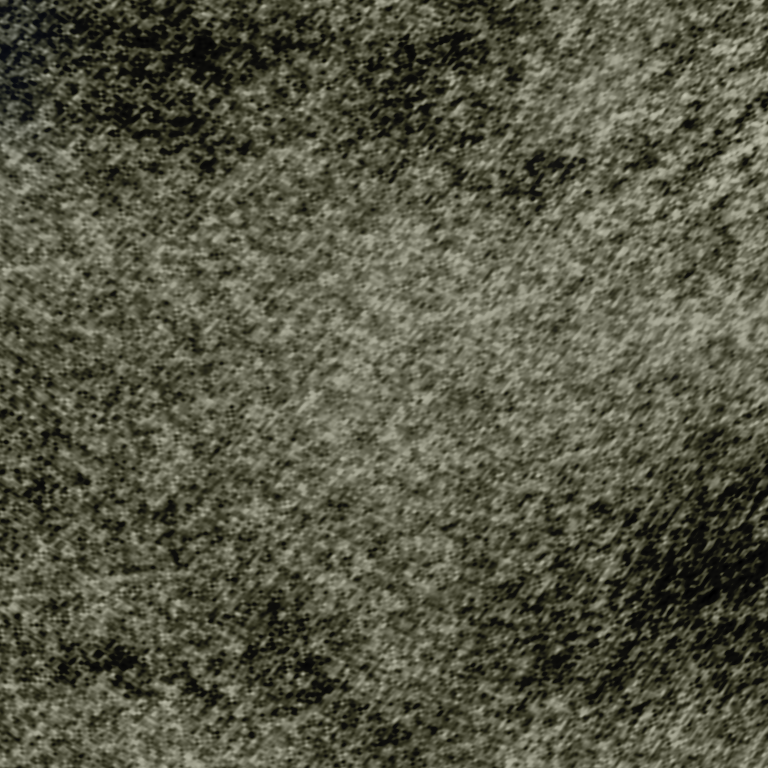
Give the GLSL for this texture, as a WebGL 1 fragment shader.

```glsl
precision highp float;
// Weathered mossy stone: fine olive flecks over broad light and dark patches.
// Turned layers of value noise give the grain, its slope gives a raking light,
// and soft elliptical shadows and pale haze set the tone of each region.
uniform vec2 u_resolution;

float hash(vec2 p) {
  return fract(sin(dot(p, vec2(127.1, 311.7))) * 43758.5453);
}

float noise(vec2 p) {
  vec2 i = floor(p);
  vec2 f = fract(p);
  f = f * f * (3.0 - 2.0 * f);
  return mix(mix(hash(i), hash(i + vec2(1.0, 0.0)), f.x),
             mix(hash(i + vec2(0.0, 1.0)), hash(i + 1.0), f.x), f.y) - 0.5;
}

float fbm(vec2 p) {
  float sum = 0.0;
  float amp = 0.6;
  for (int i = 0; i < 4; i++) {
    sum += amp * noise(p);
    p = mat2(1.6, 1.2, -1.2, 1.6) * p + 17.3;
    amp *= 0.55;
  }
  return sum;
}

// Soft tilted ellipse, 1 at its centre
float patchAt(vec2 p, vec2 centre, vec2 radius, float slope) {
  vec2 d = p - centre;
  d.y -= slope * d.x;
  d /= radius;
  return exp(-dot(d, d));
}

// Stone relief from clumps down to flecks, each layer turned off the axes
float relief(vec2 q) {
  mat2 turn = mat2(0.8, 0.6, -0.6, 0.8);
  vec2 a = turn * q;
  vec2 b = turn * a;
  return 0.42 * noise(a * 58.0)
       + 0.60 * noise(b * 112.0 + 31.0)
       + 0.50 * noise(a * 196.0 + 73.0);
}

void main() {
  vec2 p = gl_FragCoord.xy / u_resolution;

  // Large shadows with ragged outlines
  vec2 w = p + 0.11 * vec2(fbm(p * 9.0), fbm(p * 9.0 + 40.0));
  float shadow = 0.75 * patchAt(w, vec2(0.22, 0.91), vec2(0.19, 0.13), 0.2)
               + 0.90 * patchAt(w, vec2(0.56, 0.91), vec2(0.11, 0.12), 0.4)
               + 0.90 * patchAt(w, vec2(0.71, 0.77), vec2(0.08, 0.05), 0.3)
               + 1.00 * patchAt(w, vec2(0.95, 0.26), vec2(0.23, 0.14), 0.35)
               + 0.70 * patchAt(w, vec2(0.40, 0.14), vec2(0.11, 0.07), -0.5)
               + 0.70 * patchAt(w, vec2(0.14, 0.12), vec2(0.16, 0.03), -0.25)
               + 0.40 * patchAt(w, vec2(0.04, 0.44), vec2(0.14, 0.15), -0.3)
               + 0.50 * patchAt(w, vec2(0.02, 0.96), vec2(0.10, 0.09), 0.0);
  float ridged = patchAt(w, vec2(0.99, 0.88), vec2(0.19, 0.19), 0.4);

  // Pale haze, drifting across the middle and the upper right
  float haze = 0.7 * patchAt(w, vec2(0.52, 0.58), vec2(0.34, 0.19), 0.05)
             + 0.9 * patchAt(w, vec2(0.92, 0.56), vec2(0.20, 0.08), -0.2)
             + 0.7 * patchAt(w, vec2(0.77, 0.89), vec2(0.08, 0.11), 0.5)
             + 0.5 * patchAt(w, vec2(0.03, 0.70), vec2(0.15, 0.10), 0.0);
  haze *= 0.85 + 0.8 * fbm(p * 5.0 + 9.0);

  // Flecks lie along a gently curving slope
  float bend = 0.30 * (p.x - 0.3) * (p.x - 0.3);
  vec2 q = vec2(p.x, 1.2 * (p.y - bend));
  float height = relief(q);
  float grain = 0.58 * height + 0.24 * (height - relief(q + vec2(-0.002, 0.003)));

  // Lit ridges in the rough corner
  vec2 r = vec2(p.x * 20.0, (p.y - 0.5 * p.x) * 42.0);
  float ridges = fbm(r) - fbm(r + vec2(-0.25, 0.6));

  // Tone: broad light, clumps, ridges and flecks
  float clumps = fbm(vec2(q.x * 14.0, q.y * 22.0) + 5.0);
  float contrast = 0.88 + 0.35 * shadow + 0.25 * ridged - 0.12 * haze;
  float tone = 0.385 + 0.10 * haze - 0.30 * shadow - 0.04 * ridged
             + 0.13 * fbm(p * 4.0 + 3.0)
             + (0.13 + 0.22 * shadow) * clumps
             + 0.60 * ridged * ridges
             + contrast * grain;
  tone = max(tone, 0.05 + 0.12 * tone);
  tone = min(tone, 0.62 + 0.5 * (tone - 0.62));

  // Olive stone, greyer under the haze and cooler in one corner
  vec3 stone = vec3(tone, tone, tone - 0.075 * smoothstep(0.0, 0.22, tone));
  vec3 colour = mix(stone, vec3(0.51, 0.51, 0.48), 0.11 * clamp(haze, 0.0, 1.0));
  float coolCorner = patchAt(w, vec2(0.0, 0.93), vec2(0.08, 0.14), 0.0);
  colour += coolCorner * vec3(-0.01, 0.0, 0.03);

  gl_FragColor = vec4(clamp(colour, 0.0, 1.0), 1.0);
}
```
